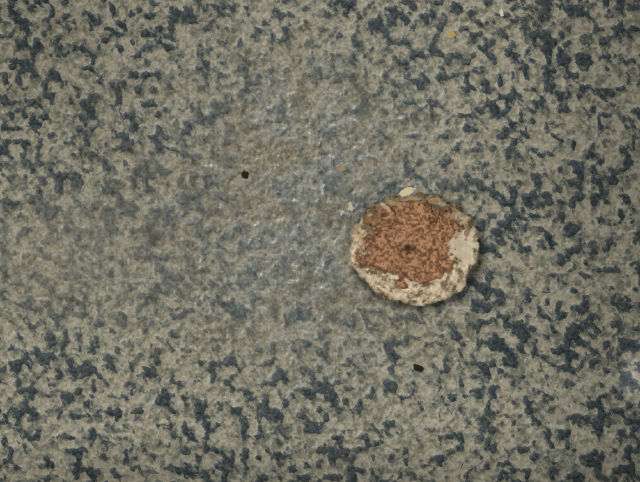
A Shadertoy shader for this texture:

```glsl
float hash(vec2 p) {
    vec3 q = fract(p.xyx * vec3(0.1031, 0.1030, 0.0973));
    q += dot(q, q.yzx + 33.33);
    return fract((q.x + q.y) * q.z);
}

float noise(vec2 p) {
    vec2 i = floor(p), f = fract(p);
    f = f * f * (3.0 - 2.0 * f);
    return mix(mix(hash(i), hash(i + vec2(1, 0)), f.x),
               mix(hash(i + vec2(0, 1)), hash(i + vec2(1, 1)), f.x), f.y);
}

float fbm(vec2 p) {
    float sum = 0.0, amp = 0.53;
    for (int i = 0; i < 4; i++) {
        sum += amp * noise(p);
        p = mat2(1.6, 1.2, -1.2, 1.6) * p + 17.3;
        amp *= 0.5;
    }
    return sum;
}

// Soft elliptical falloff, 1 at the centre
float glow(vec2 p, vec2 centre, vec2 size) {
    vec2 d = (p - centre) / size;
    return exp(-dot(d, d));
}

// Rough-edged fleck, turned by an angle
float fleck(vec2 p, vec2 centre, vec2 size, float angle) {
    vec2 d = p - centre;
    float c = cos(angle), s = sin(angle);
    d = mat2(c, -s, s, c) * d / size;
    return 1.0 - smoothstep(0.7, 1.15, length(d) + 1.1 * (fbm(p * 110.0) - 0.5));
}

vec3 stone(vec2 p) {
    vec2 q = p + 0.008 * vec2(noise(p * 40.0), noise(p * 40.0 + 40.0));
    float grain = fbm(q * 72.0);
    float relief = grain - fbm((q + vec2(-0.003, 0.004)) * 72.0);
    float broad = fbm(p * 7.0 + 3.0);
    float wet = min(1.0, glow(p, vec2(0.62, 0.68), vec2(0.25, 0.22))
                  + 0.75 * glow(p, vec2(0.65, 0.43), vec2(0.22, 0.19)));
    float dusty = glow(p, vec2(0.17, 0.46), vec2(0.24, 0.15));

    // Pale mineral skin broken by small dark pits
    vec3 col = mix(vec3(0.43, 0.435, 0.385), vec3(0.60, 0.58, 0.505), smoothstep(0.25, 0.6, fbm(p * 95.0 + 9.0)));
    float pits = smoothstep(0.45, 0.68, grain + 0.22 * (broad - 0.5) + 0.14 * (noise(p * 30.0) - 0.5));
    col = mix(col, vec3(0.19, 0.225, 0.24), pits * (0.92 - 0.42 * wet - 0.45 * dusty));

    // Blue damp sheen and warm dust
    col = mix(col, vec3(0.43, 0.455, 0.46), 0.32 * wet);
    float stain = smoothstep(0.42, 0.7, fbm(p * 16.0 + 21.0));
    col = mix(col, vec3(0.52, 0.465, 0.36), 0.3 * stain * (0.3 + wet));
    col = mix(col, vec3(0.51, 0.49, 0.43), 0.3 * dusty);
    col += relief * mix(0.25, 0.4, wet);
    float glint = smoothstep(0.12, 0.27, relief) * smoothstep(0.4, 0.7, noise(p * 75.0));
    col += vec3(0.12, 0.14, 0.17) * glint * wet;
    col += 0.11 * (noise(p * 210.0) - 0.5);

    // Uneven light toward the borders
    col *= 1.0 - 0.2 * smoothstep(0.95, 1.4, p.x) - 0.14 * glow(p, vec2(0.0, 1.0), vec2(0.35, 0.3));
    col *= 1.0 - 0.13 * smoothstep(0.12, 0.0, p.y);
    return col + 0.16 * glow(p, vec2(1.315, 0.22), vec2(0.03, 0.05));
}

vec3 debris(vec3 col, vec2 p) {
    col = mix(col, vec3(0.18, 0.14, 0.10), fleck(p, vec2(0.509, 0.637), vec2(0.008, 0.011), 0.5));
    col = mix(col, vec3(0.16, 0.14, 0.11), fleck(p, vec2(0.867, 0.237), vec2(0.013, 0.007), -0.4));
    col = mix(col, vec3(0.68, 0.57, 0.37), fleck(p, vec2(0.936, 0.929), vec2(0.008), 0.0));
    col = mix(col, vec3(0.78, 0.76, 0.68), fleck(p, vec2(1.041, 0.974), vec2(0.005, 0.008), 0.3));
    col = mix(col, vec3(0.63, 0.51, 0.35), fleck(p, vec2(0.709, 0.650), vec2(0.008, 0.006), 0.2));
    col = mix(col, vec3(0.75, 0.68, 0.53), fleck(p, vec2(0.727, 0.573), vec2(0.004, 0.009), 0.3));
    return mix(col, vec3(0.28, 0.26, 0.23), 0.6 * glow(p, vec2(0.32, 0.507), vec2(0.03, 0.014)));
}

vec3 driedDisc(vec3 col, vec2 p) {
    vec2 e = (p - vec2(0.860, 0.484)) / vec2(0.135, 0.115);
    float rough = fbm(p * 42.0) - 0.5;
    float r = length(e);
    float edge = r + 0.17 * rough;

    // Contact shadow, heavier below and to the right
    float shade = length(e - vec2(0.05, -0.06));
    col *= 1.0 - 0.5 * (1.0 - smoothstep(0.94, 1.14, shade));

    // Crumpled papery rim
    float fibre = fbm(e / max(r, 0.01) * 7.0 + r * 10.0 + 2.0 * fbm(p * 40.0));
    float crumple = 0.45 * fibre + 0.55 * fbm(p * 85.0 + 4.0);
    vec3 rim = mix(vec3(0.40, 0.34, 0.25), vec3(0.76, 0.70, 0.58), smoothstep(0.28, 0.58, crumple));
    rim *= 0.86 + 0.3 * noise(p * 190.0);
    rim *= mix(1.0, 0.78, smoothstep(0.2, 0.9, e.y));
    rim *= 1.0 - 0.25 * smoothstep(0.9, 1.02, edge);

    // Crumbly brown core with fine cracks
    vec2 k = (p - vec2(0.853, 0.500)) / vec2(0.108, 0.093);
    float bite = length(k) + 0.65 * rough;
    float inside = 1.0 - smoothstep(0.9, 1.02, bite);
    float crumb = 0.6 * fbm(p * 160.0) + 0.4 * noise(p * 230.0);
    vec3 core = mix(vec3(0.40, 0.285, 0.20), vec3(0.69, 0.51, 0.38), smoothstep(0.22, 0.75, crumb));
    float crack = 1.0 - smoothstep(0.0, 0.035, abs(fbm(p * 24.0 + 5.0) - 0.5));
    core *= 1.0 - 0.32 * crack * smoothstep(-0.3, 0.5, k.y);
    core *= 1.0 - 0.6 * glow(p, vec2(0.848, 0.484), vec2(0.012, 0.008));
    vec3 body = mix(rim, core, inside);
    body *= 1.0 - 0.25 * inside * smoothstep(0.75, 1.0, bite);

    // Pale peeled patch on the right
    float patchMask = fleck(p, vec2(0.962, 0.488), vec2(0.030, 0.035), -0.3);
    body = mix(body, vec3(0.76, 0.71, 0.61) * (0.82 + 0.3 * crumple), patchMask);
    col = mix(col, body, 1.0 - smoothstep(0.97, 1.02, edge));

    // Ragged flakes along the upper rim
    for (int i = 0; i < 13; i++) {
        float a = 0.35 + 0.22 * float(i), h = hash(vec2(i, 7));
        vec2 at = vec2(0.860, 0.484) + (0.84 + 0.14 * h) * vec2(0.133, 0.114) * vec2(cos(a), sin(a));
        vec3 tint = mix(vec3(0.33, 0.26, 0.18), vec3(0.74, 0.64, 0.48), hash(vec2(i, 3)));
        col = mix(col, tint * (0.65 + 0.7 * crumple), 0.8 * fleck(p, at, vec2(0.015, 0.006), -a - 1.2 - h));
    }
    return mix(col, vec3(0.80, 0.74, 0.60), fleck(p, vec2(0.844, 0.603), vec2(0.019, 0.008), 0.35));
}

void mainImage(out vec4 fragColor, in vec2 fragCoord) {
    vec2 p = fragCoord / iResolution.y;
    vec3 col = driedDisc(debris(stone(p), p), p);
    fragColor = vec4(clamp(col, 0.0, 1.0), 1.0);
}
```
